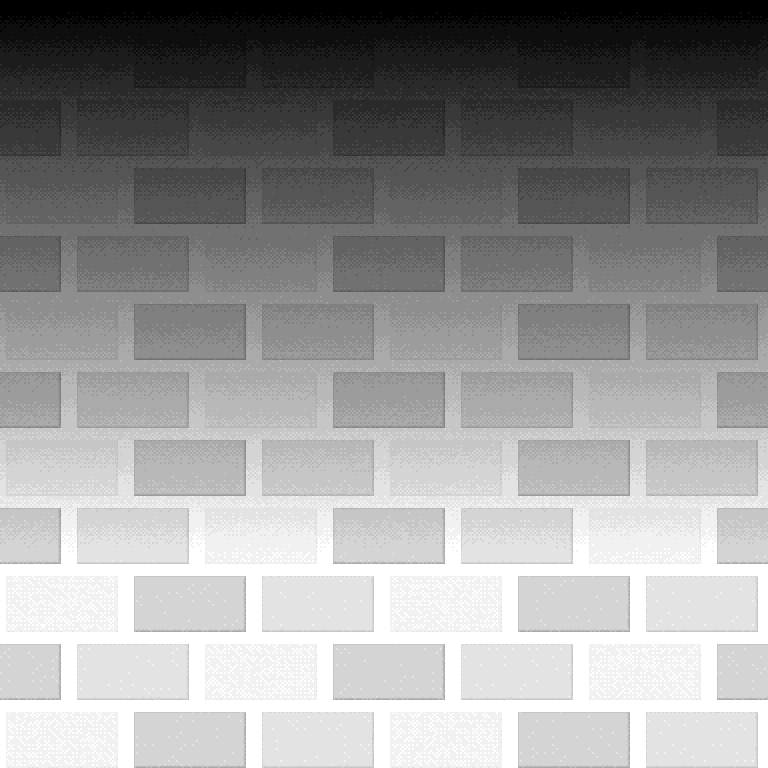
Write a Shadertoy shader that draws this pattern.

```glsl
#define COLUMNS 6.0
#define ROW_PITCH 0.08854
#define BRICK_SIZE vec2(0.1458, 0.0729)
#define BRICK_LEFT 0.0078
#define ROW_SHIFT 0.0924
#define BEVEL_WIDTH 0.0032
#define BEVEL_DEPTH 1.0
#define FADE_WHITE 0.277
#define FADE_BLACK 0.987
#define FADE_CURVE 0.9
#define GRAIN_CELLS 384.0
#define GREY_LEVELS 18.0

float hash(vec2 p) {
    vec3 q = fract(vec3(p.xyx) * 0.1031);
    q += dot(q, q.yzx + 33.33);
    return fract((q.x + q.y) * q.z);
}

float bayer2(vec2 p) {
    p = floor(p);
    return fract(p.x * 0.5 + p.y * p.y * 0.75);
}

float bayer4(vec2 p) {
    return bayer2(p * 0.5) * 0.25 + bayer2(p);
}

// Signed distance to a rectangle spanning the origin to size
float rectDistance(vec2 p, vec2 size) {
    vec2 d = abs(p - 0.5 * size) - 0.5 * size;
    return length(max(d, 0.0)) + min(max(d.x, d.y), 0.0);
}

// Tones cycle light, dark, middle along each row
float brickTone(float index) {
    float k = mod(index, 3.0);
    return k < 0.5 ? 0.965 : (k < 1.5 ? 0.84 : 0.895);
}

float brickWall(vec2 uv, float pixel) {
    float row = floor(uv.y / ROW_PITCH);
    float odd = mod(row, 2.0);
    float pitch = 1.0 / COLUMNS;
    float x = uv.x - BRICK_LEFT - odd * ROW_SHIFT;
    float column = floor(x / pitch + 0.06);
    vec2 p = vec2(x - column * pitch, uv.y - row * ROW_PITCH);

    float tone = brickTone(column + 2.0 * odd);
    float mask = 1.0 - smoothstep(-0.5 * pixel, 0.5 * pixel, rectDistance(p, BRICK_SIZE));

    // Shadowed right and lower edges, fainter upper and left edges
    float lower = min(BRICK_SIZE.x - p.x, p.y);
    float upper = min(p.x, BRICK_SIZE.y - p.y);
    float shade = 1.0 - smoothstep(0.0, BEVEL_WIDTH + pixel, lower);
    float rim = 1.0 - smoothstep(0.0, 0.5 * BEVEL_WIDTH + pixel, upper);
    float bevel = max(shade, 0.4 * rim) * BEVEL_DEPTH * (1.0 - tone);

    return mix(1.0, tone - bevel, mask);
}

void mainImage(out vec4 fragColor, in vec2 fragCoord) {
    vec2 uv = fragCoord / iResolution.y;
    float pixel = 1.0 / iResolution.y;

    // Vertical fade over the wall
    float fade = clamp((FADE_BLACK - uv.y) / (FADE_BLACK - FADE_WHITE), 0.0, 1.0);
    float value = brickWall(uv, pixel) * pow(fade, FADE_CURVE);

    // Dithered grain between a few grey levels
    vec2 cell = floor(uv * GRAIN_CELLS);
    float threshold = mix(bayer4(cell), hash(cell), 0.35);
    value = floor(value * GREY_LEVELS + threshold) / GREY_LEVELS;

    fragColor = vec4(vec3(clamp(value, 0.0, 1.0)), 1.0);
}
```
